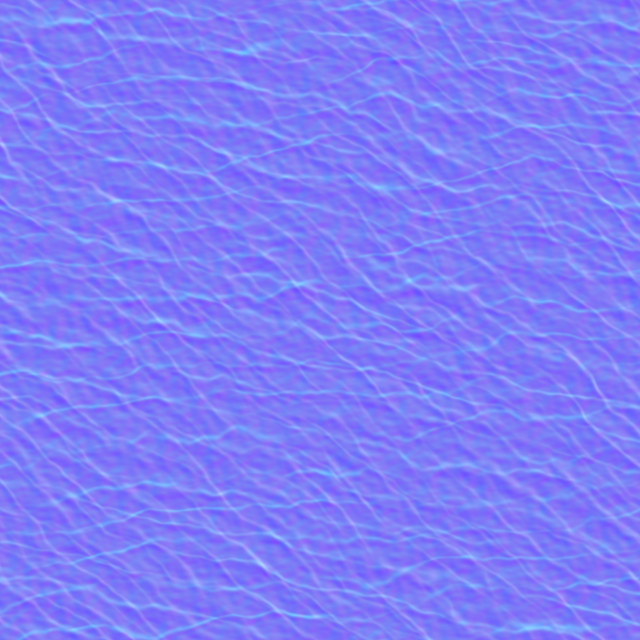
Reproduce this texture map procedurally as a WebGL 1 fragment shader.

```glsl
precision highp float;

// Tangent-space normal map of wind-blown water. Four warped trains of thin
// crests cross at shallow and diagonal angles into a net; the slopes of faint
// stretched gradient noise fill its cells, and slope is coded as colour.

uniform vec2 u_resolution;

#define CREST_WIDTH 0.0035   // half width of a crest line, canvas units
#define CREST_SLOPE 0.16     // steepness of the bright crest faces
#define CREST_SHADE 0.28     // darker hollow just below each crest
#define CREST_FLOOR 0.30     // strength left where a crest fades out
#define BACK_SLOPE 0.058     // gentle opposite tilt between crests
#define CREST_WARP 0.80      // meander of the crests, in wave spacings
#define RIPPLE_SLOPE 0.030   // steepness of the fine ripples
#define RIPPLE_STEP 0.0015   // sampling distance for ripple slopes
#define FLAT_BLUE 0.962
#define STEEP_BLUE 0.995

vec2 latticeGradient(vec2 cell) {
  vec3 q = fract(cell.xyx * vec3(0.1031, 0.1030, 0.0973));
  q += dot(q, q.yzx + 33.33);
  float angle = 6.2832 * fract((q.x + q.y) * q.z);
  return vec2(cos(angle), sin(angle));
}

float gradientNoise(vec2 p) {
  vec2 cell = floor(p);
  vec2 f = p - cell;
  vec2 u = f * f * f * (f * (f * 6.0 - 15.0) + 10.0);
  vec2 e = vec2(1.0, 0.0);
  float a = dot(latticeGradient(cell), f);
  float b = dot(latticeGradient(cell + e), f - e);
  float c = dot(latticeGradient(cell + e.yx), f - e.yx);
  float d = dot(latticeGradient(cell + 1.0), f - 1.0);
  return mix(mix(a, b, u.x), mix(c, d, u.x), u.y);
}

// Coordinates along and across a direction given in degrees.
vec2 alignTo(vec2 p, float degrees) {
  float a = radians(degrees);
  vec2 along = vec2(cos(a), sin(a));
  return vec2(dot(p, along), dot(p, vec2(-along.y, along.x)));
}

float bell(float x) {
  return exp(-x * x);
}

// Slope of one train of crests running along the given direction.
vec2 crestSlope(vec2 p, float degrees, float count, float seed) {
  vec2 q = alignTo(p, degrees);
  float phase = q.y * count + seed;
  phase += CREST_WARP * gradientNoise(q * vec2(5.0, 6.0) + seed);
  phase += 0.35 * CREST_WARP * gradientNoise(q * vec2(15.0, 13.0) - seed);
  phase += 0.12 * CREST_WARP * gradientNoise(q * vec2(42.0, 30.0) + seed);

  // Each crest fades in and out along its own length.
  float crest = floor(phase);
  float fade = gradientNoise(vec2(q.x * 6.0 + seed, crest * 7.37 + seed));
  float strength = mix(CREST_FLOOR, 1.0, smoothstep(-0.40, 0.35, fade));

  float d = (phase - crest - 0.5) / (count * CREST_WIDTH);
  float profile = bell(d) - CREST_SHADE * bell((d + 2.2) / 1.6);
  float a = radians(degrees);
  return vec2(-sin(a), cos(a)) * (strength * profile - BACK_SLOPE);
}

// Height of the ripples: one broad and three fine layers of stretched noise.
float rippleHeight(vec2 p) {
  float h = gradientNoise(alignTo(p, -10.0) * vec2(14.0, 28.0) + 19.4) / 26.0;
  h += gradientNoise(alignTo(p, -14.0) * vec2(36.0, 76.0) + 3.7) / 76.0;
  h += gradientNoise(alignTo(p, -68.0) * vec2(38.0, 56.0) + 41.3) / 48.0;
  h += gradientNoise(alignTo(p, 12.0) * vec2(56.0, 96.0) + 87.1) / 96.0;
  return h;
}

vec2 rippleSlope(vec2 p) {
  vec2 e = vec2(RIPPLE_STEP, 0.0);
  float dx = rippleHeight(p + e) - rippleHeight(p - e);
  float dy = rippleHeight(p + e.yx) - rippleHeight(p - e.yx);
  return vec2(dx, dy) / (2.0 * RIPPLE_STEP);
}

void main() {
  vec2 p = gl_FragCoord.xy / u_resolution.y;

  // Two near-level trains, then two diagonal ones.
  vec2 crests = crestSlope(p, 4.0, 18.0, 11.3);
  crests += crestSlope(p, -13.0, 18.0, 27.9);
  crests += 0.85 * crestSlope(p, -41.0, 22.0, 53.6);
  crests += 0.65 * crestSlope(p, -32.0, 17.0, 71.2);

  vec2 slope = CREST_SLOPE * crests + RIPPLE_SLOPE * rippleSlope(p);

  // Slope becomes red and green; steep faces are faintly bluer.
  float blue = mix(FLAT_BLUE, STEEP_BLUE, smoothstep(0.0, 0.18, length(slope)));
  gl_FragColor = vec4(0.5 + slope, blue, 1.0);
}
```
